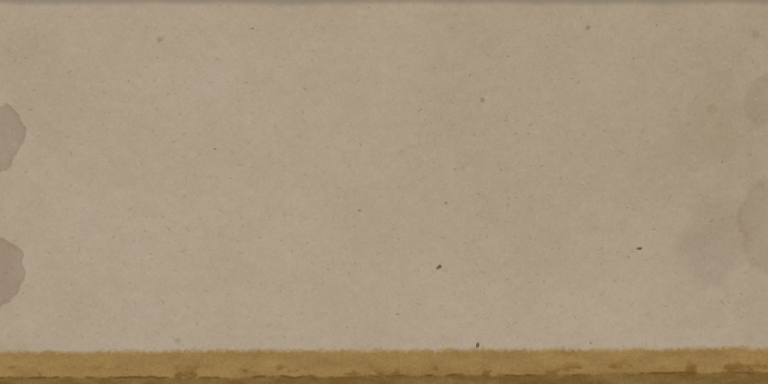
Write a Shadertoy shader that draws this texture.

```glsl
// Aged beige paper with tiny flecks, water stains and an ochre strip along the bottom.

float hash(vec2 p) {
    vec3 q = fract(vec3(p.xyx) * 0.1031);
    q += dot(q, q.yzx + 33.33);
    return fract((q.x + q.y) * q.z);
}

float noise(vec2 p) {
    vec2 i = floor(p), f = fract(p);
    f = f * f * (3.0 - 2.0 * f);
    return mix(mix(hash(i), hash(i + vec2(1, 0)), f.x),
               mix(hash(i + vec2(0, 1)), hash(i + vec2(1, 1)), f.x), f.y);
}

float fbm(vec2 p) {
    float sum = 0.0, gain = 0.5;
    for (int i = 0; i < 4; i++) {
        sum += gain * noise(p);
        p = p * 2.03 + 17.1;
        gain *= 0.5;
    }
    return sum / 0.9375;
}

// One randomly turned fleck in some cells of a grid; returns its coverage.
float flecks(vec2 p, float cells, float chance, float radius, float stretch, float blur) {
    vec2 cell = floor(p * cells);
    float pick = hash(cell + 3.7);
    vec2 offset = vec2(hash(cell + 11.3), hash(cell + 29.9)) * 0.6 + 0.2;
    vec2 d = p - (cell + offset) / cells;
    float turn = (hash(cell + 47.1) - 0.5) * 2.4;
    d = mat2(cos(turn), -sin(turn), sin(turn), cos(turn)) * d;
    d.x /= 1.0 + stretch * hash(cell + 61.7);
    float size = radius * mix(0.5, 1.0, hash(cell + 83.5));
    float strength = mix(0.2, 1.0, hash(cell + 97.3));
    return step(pick, chance) * strength * (1.0 - smoothstep(size - blur, size + blur, length(d)));
}

// Water stain: x is the filled inside, y the darker rim.
vec2 stain(vec2 p, vec2 centre, vec2 radii, float blur) {
    vec2 wobble = vec2(fbm(p * 14.0), fbm(p * 14.0 + 40.0)) - 0.5;
    float d = (length((p - centre + wobble * 0.06) / radii) - 1.0) * min(radii.x, radii.y);
    float inside = 1.0 - smoothstep(-blur, blur, d);
    return vec2(inside, inside * smoothstep(-0.014, 0.0, d));
}

void mainImage(out vec4 fragColor, in vec2 fragCoord) {
    vec2 p = fragCoord / iResolution.y;
    float px = 1.0 / iResolution.y;
    float soft = max(px, 0.0025);
    float x = p.x * iResolution.y / iResolution.x;

    // Paper: light lower left, darker upper right, cloudy, with isotropic grain
    float shade = smoothstep(0.15, 1.0, x) * smoothstep(0.08, 0.55, p.y);
    vec3 color = mix(vec3(0.676, 0.614, 0.530), vec3(0.652, 0.590, 0.502), shade);
    color += (fbm(p * 5.0) - 0.5) * vec3(0.030, 0.032, 0.036);
    color += (fbm(p * vec2(40.0, 52.0)) - 0.5) * 0.026;
    float grain = noise(p * 128.0) * 0.8 + noise(p * 250.0 + 9.3) * 1.2 - 1.0;
    color += grain * 0.017;

    // Soiling near the left and right margins
    float margin = (1.0 - smoothstep(0.02, 0.12, x)) + smoothstep(0.82, 0.98, x);
    float soil = margin * smoothstep(0.35, 0.65, fbm(p * 6.0 + 5.0));
    color -= soil * vec3(0.017, 0.020, 0.024);

    // Stains: centre and radii, with x measured from the nearer side
    vec4 stains[5] = vec4[5](
        vec4(-0.010, 0.648, 0.070, 0.092), vec4(-0.010, 0.305, 0.068, 0.090),
        vec4(0.005, 0.740, 0.050, 0.062), vec4(0.000, 0.415, 0.075, 0.125),
        vec4(0.140, 0.370, 0.085, 0.115));
    for (int i = 0; i < 5; i++) {
        bool left = i < 2;
        vec2 q = vec2(left ? p.x : iResolution.x * px - p.x, p.y);
        float blur = left ? soft : (i == 4 ? 0.026 : 0.007);
        vec2 s = stain(q, stains[i].xy, stains[i].zw, blur);
        color -= s.x * (left ? vec3(0.062, 0.068, 0.060) : vec3(0.029, 0.034, 0.030));
        color -= s.y * (left ? 0.016 : 0.006);
    }

    // Fine fibres, pale lint, rusty dots and a few crisp dark spots
    vec2 bent = p + 0.006 * (vec2(noise(p * 90.0), noise(p * 90.0 + 31.0)) - 0.5);
    color = mix(color, vec3(0.53, 0.45, 0.35), 0.42 * flecks(bent, 36.0, 0.45, 0.0022, 1.8, soft));
    color = mix(color, vec3(0.75, 0.69, 0.60), 0.36 * flecks(bent + 5.3, 31.0, 0.40, 0.0024, 1.8, soft));
    color = mix(color, vec3(0.50, 0.36, 0.22), 0.55 * flecks(bent + 2.1, 13.0, 0.18, 0.0030, 0.6, soft));
    color = mix(color, vec3(0.30, 0.24, 0.20), 0.85 * flecks(bent + 8.6, 5.0, 0.14, 0.0055, 0.4, soft));
    color = mix(color, vec3(0.51, 0.43, 0.32), 0.60 * flecks(bent + 14.2, 4.0, 0.10, 0.0120, 0.4, 0.004));

    // Soft uneven shadow along the top edge
    float topEdge = 0.995 + 0.010 * (fbm(vec2(p.x * 12.0, 3.0)) - 0.5);
    color = mix(color, vec3(0.49, 0.45, 0.39), 0.60 * smoothstep(topEdge - 0.014, topEdge + 0.006, p.y));

    // Ochre strip, slightly tilted, with a grainy upper edge
    float stripTop = 0.083 + 0.011 * x + 0.008 * (fbm(vec2(p.x * 30.0, 2.0)) - 0.5);
    stripTop += 0.007 * (noise(p * 120.0 + 70.0) - 0.5);
    float strip = 1.0 - smoothstep(stripTop - 0.010, stripTop + 0.008, p.y);
    vec3 ochre = vec3(0.578, 0.466, 0.282) + grain * 0.026;
    ochre += (fbm(p * vec2(14.0, 36.0)) - 0.5) * vec3(0.09, 0.09, 0.07);
    color = mix(color, ochre, strip);

    // Brown fold under the strip, grainy and darker in patches
    float fold = 0.016 + 0.016 * x * x + 0.012 * (fbm(vec2(p.x * 26.0, 7.0)) - 0.5);
    vec3 brown = vec3(0.475, 0.372, 0.208) + grain * 0.026;
    brown += (fbm(p * vec2(18.0, 45.0)) - 0.5) * 0.13;
    color = mix(color, brown, 1.0 - smoothstep(fold - 0.005, fold + 0.005, p.y));

    // Broken crease along the fold and rust that gathers toward the right
    float broken = smoothstep(0.42, 0.70, fbm(vec2(p.x * 34.0, 12.0)));
    float crease = 1.0 - smoothstep(0.0, 0.003 + soft, abs(p.y - fold));
    color = mix(color, vec3(0.36, 0.25, 0.12), crease * broken * 0.65);
    float rust = smoothstep(0.60 - 0.12 * x, 0.78, fbm(p * vec2(30.0, 44.0) + 60.0));
    float nearFold = 1.0 - smoothstep(0.0, 0.035, abs(p.y - fold - 0.008));
    color = mix(color, vec3(0.43, 0.30, 0.14), 0.65 * rust * nearFold);

    fragColor = vec4(color, 1.0);
}
```
